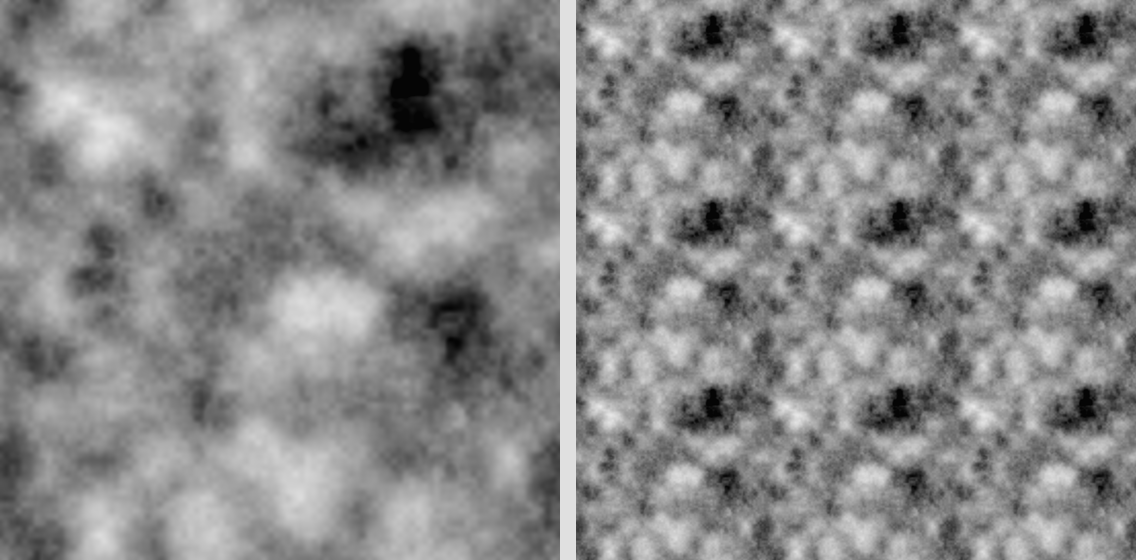
Left, the tile; right, the same tile 3 across and 3 down.
Give the GLSL for this texture, as a WebGL 1 fragment shader.

```glsl
precision highp float;
// Soft grey cloud mottling with small dark blotches in its shadows, tiling on both axes.

uniform vec2 u_resolution;

const float MEAN_GREY = 0.45;
const float CLOUD_CELLS = 5.0;      // cells across the tile, coarsest octave
const float CLOUD_CONTRAST = 0.295;
const float CLOUD_FALLOFF = 0.76;   // amplitude ratio between cloud octaves
const float GRAIN_CELLS = 22.0;
const float GRAIN_CONTRAST = 0.11;
const float GRAIN_FALLOFF = 0.62;
const float LIGHT_GRAIN = 0.6;      // grain strength in the highlights
const float SHADOW_GRAIN = 1.25;    // grain strength in the shadows
const float BLOTCH_CELLS = 31.0;
const float BLOTCH_DEPTH = 0.13;

float hash(vec2 cell, float seed) {
  vec3 p = fract(vec3(cell.xyx + seed * 7.31) * vec3(0.1031, 0.1030, 0.0973));
  p += dot(p, p.yzx + 33.33);
  return fract((p.x + p.y) * p.z);
}

// Value noise from -1 to 1 that wraps after a whole number of cells.
float wrappedNoise(vec2 uv, float cells, float seed) {
  vec2 p = uv * cells;
  vec2 cell = floor(p);
  vec2 f = p - cell;
  vec2 s = f * f * (3.0 - 2.0 * f);
  vec2 lo = mod(cell, cells);
  vec2 hi = mod(cell + 1.0, cells);
  float bottom = mix(hash(lo, seed), hash(vec2(hi.x, lo.y), seed), s.x);
  float top = mix(hash(vec2(lo.x, hi.y), seed), hash(hi, seed), s.x);
  return 2.0 * mix(bottom, top, s.y) - 1.0;
}

// Broad light and dark masses.
float clouds(vec2 uv) {
  float sum = 0.0;
  float amplitude = CLOUD_CONTRAST;
  float cells = CLOUD_CELLS;
  for (int i = 0; i < 2; i++) {
    sum += amplitude * wrappedNoise(uv, cells, 3.0 + float(i));
    amplitude *= CLOUD_FALLOFF;
    cells = cells * 2.0 + 1.0;
  }
  return sum;
}

// Fine mottling laid over the masses.
float grain(vec2 uv) {
  float sum = 0.0;
  float amplitude = GRAIN_CONTRAST;
  float cells = GRAIN_CELLS;
  for (int i = 0; i < 3; i++) {
    sum += amplitude * wrappedNoise(uv, cells, 11.0 + float(i));
    amplitude *= GRAIN_FALLOFF;
    cells = cells * 2.0 + 1.0;
  }
  return sum;
}

void main() {
  vec2 uv = gl_FragCoord.xy / u_resolution;
  float grey = MEAN_GREY + clouds(uv);

  // Grain and blotches gather in the shadows; highlights stay soft.
  float shadow = 1.0 - smoothstep(0.25, 0.7, grey);
  float blotch = smoothstep(0.2, 0.9, wrappedNoise(uv, BLOTCH_CELLS, 23.0));
  grey += grain(uv) * mix(LIGHT_GRAIN, SHADOW_GRAIN, shadow);
  grey -= BLOTCH_DEPTH * blotch * shadow;

  gl_FragColor = vec4(vec3(clamp(grey, 0.02, 0.99)), 1.0);
}
```
